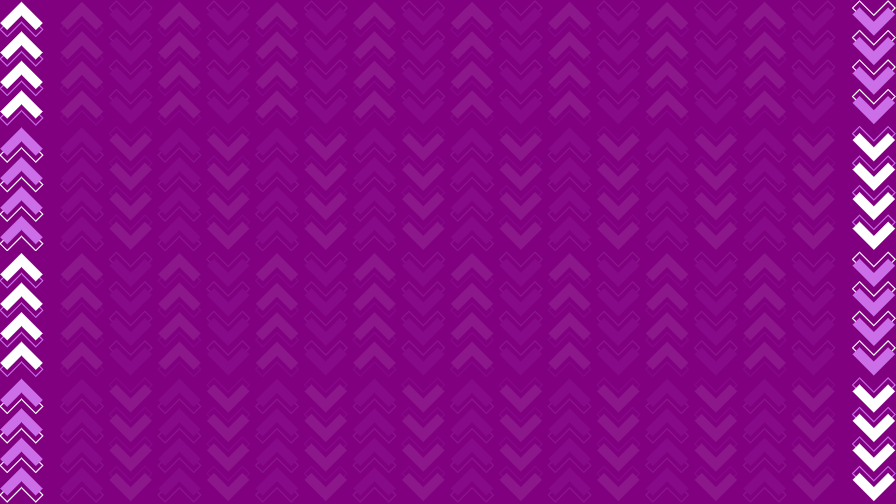
Write a WebGL 1 fragment shader that draws this pattern.

```glsl
precision highp float;
// Columns of stacked chevrons on purple, alternating upward and downward.
// Groups of four swap white and lilac; each fill hides part of a shifted outline.
// The sixteen inner columns are faint, the two border columns are solid.

uniform vec2 u_resolution;

// Signed distance to a right-angled chevron, apex at the origin, arms along +y.
float chevron(vec2 p) {
    p.x = abs(p.x);
    vec2 armPos = vec2(p.x + p.y, p.y - p.x) * 0.7071;
    vec2 halfSize = vec2(12.9, 4.25);
    vec2 d = abs(armPos - halfSize) - halfSize;
    return length(max(d, 0.0)) + min(max(d.x, d.y), 0.0);
}

void main() {
    // Canvas is 432 units high, with y measured down from the top.
    float unitsPerPixel = 432.0 / u_resolution.y;
    vec2 p = gl_FragCoord.xy * unitsPerPixel;
    p.y = 432.0 - p.y;

    // Column and group cells; border columns sit slightly apart.
    float column = clamp(floor((p.x - 49.3) / 41.8), -1.0, 16.0);
    float isBorder = step(column, -0.5) + step(15.5, column);
    float center = 70.2 + 41.8 * column + 10.0 * isBorder * sign(column);
    float group = min(floor(p.y / 107.7), 3.0);
    vec2 local = vec2(p.x - center, p.y - group * 107.7);

    // Odd columns point down; border columns copy their neighbours.
    float pattern = clamp(column, 0.0, 15.0);
    float pointsDown = mod(pattern, 2.0);
    local.y = mix(local.y, 108.0 - local.y, pointsDown);

    // Four chevrons, each with an outline trailing behind it.
    float fillDist = 1000.0;
    float lineDist = 1000.0;
    for (int i = 0; i < 4; i++) {
        vec2 q = local - vec2(0.0, 1.5 + 25.3 * float(i));
        fillDist = min(fillDist, chevron(q));
        lineDist = min(lineDist, abs(chevron(q - vec2(0.0, 5.5))) - 0.5);
    }
    float fill = clamp(0.5 - fillDist / unitsPerPixel, 0.0, 1.0);
    float line = clamp(0.5 - lineDist / unitsPerPixel, 0.0, 1.0);

    // Fill and outline trade colours between neighbouring groups.
    vec3 white = vec3(1.0);
    vec3 lilac = vec3(0.80, 0.43, 0.91);
    float isLilac = mod(pattern + group, 2.0);
    vec3 fillColor = mix(white, lilac, isLilac);
    vec3 lineColor = mix(lilac, white, isLilac);

    vec3 background = vec3(0.502, 0.0, 0.502);
    vec3 color = mix(background, lineColor, line);
    color = mix(color, fillColor, fill);
    float opacity = mix(0.09, 1.0, isBorder);
    gl_FragColor = vec4(mix(background, color, opacity), 1.0);
}
```
